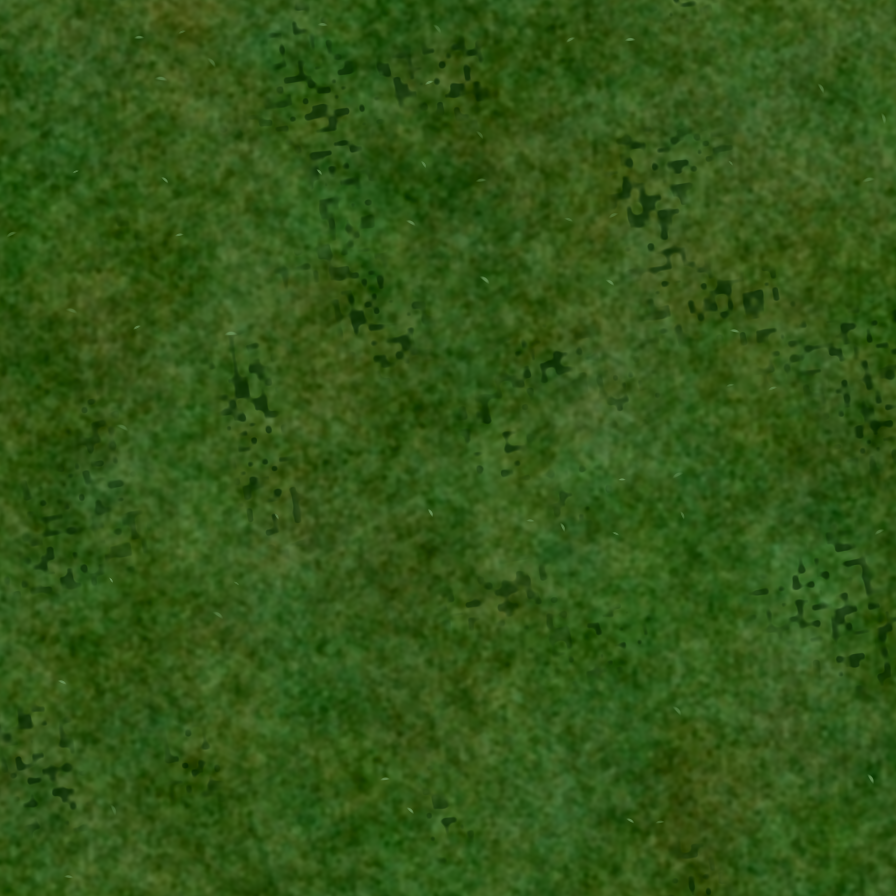
Give the GLSL for this texture, as a WebGL 1 fragment shader.

```glsl
precision highp float;
// Draws a mown lawn: fine mottled grass, olive patches, dark gaps and pale flecks.

uniform vec2 u_resolution;

// Colours
const vec3 GRASS = vec3(0.205, 0.347, 0.093);
const vec3 GAP = vec3(0.045, 0.175, 0.015);
const vec3 FLECK = vec3(0.43, 0.60, 0.37);
const vec3 OLIVE_SHIFT = vec3(0.045, -0.006, 0.006);
const vec3 COOL_SHIFT = vec3(-0.01, 0.004, 0.035);

// Features per canvas width, and strengths
const float PATCH_SCALE = 5.0;
const float PATCH_GAIN = 0.034;
const float TUFT_SCALE = 38.0;
const float TUFT_GAIN = 0.032;
const vec2 BLADE_SCALE = vec2(105.0, 185.0);
const float BLADE_GAIN = 0.055;
const float GAP_SCALE = 115.0;
const float CLUSTER_SCALE = 12.0;
const float FLECK_CELLS = 18.0;
const float FLECK_CHANCE = 0.17;
const vec2 FLECK_SIZE = vec2(0.0048, 0.0017); // half length, half width

float hash(vec2 p) {
  vec3 q = fract(p.xyx * 0.1031);
  q += dot(q, q.yzx + 33.33);
  return fract((q.x + q.y) * q.z);
}

vec2 rotate(vec2 p, float angle) {
  float c = cos(angle), s = sin(angle);
  return vec2(c * p.x - s * p.y, s * p.x + c * p.y);
}

// Smooth value noise from -1 to 1
float noise(vec2 p) {
  vec2 cell = floor(p);
  vec2 f = fract(p);
  f = f * f * (3.0 - 2.0 * f);
  float low = mix(hash(cell), hash(cell + vec2(1.0, 0.0)), f.x);
  float high = mix(hash(cell + vec2(0.0, 1.0)), hash(cell + 1.0), f.x);
  return 2.0 * mix(low, high, f.y) - 1.0;
}

// Noise at a given scale, turned and shifted by its seed to hide the grid
float layer(vec2 uv, float scale, float seed) {
  return noise(rotate(uv, seed * 1.7) * scale + 300.0 + seed * 37.0);
}

// Short strokes in several directions, summed
float blades(vec2 uv) {
  float sum = 0.0;
  for (int i = 0; i < 3; i++) {
    float k = float(i);
    sum += noise(rotate(uv, 0.5 + k * 1.05) * BLADE_SCALE + 400.0 + k * 53.0);
  }
  return sum * 0.65;
}

// Sparse pale leaf tips, at most one in each cell
float flecks(vec2 uv) {
  vec2 cell = floor(uv * FLECK_CELLS) + 50.0;
  vec2 jitter = vec2(hash(cell + 11.3), hash(cell + 27.9));
  vec2 d = fract(uv * FLECK_CELLS) - mix(vec2(0.2), vec2(0.8), jitter);
  float angle = mix(-0.5, 1.3, hash(cell + 71.7));
  d = rotate(d / FLECK_CELLS, angle);
  d.y += 25.0 * d.x * d.x;
  float size = mix(0.6, 1.2, hash(cell + 5.1));
  float shape = 1.0 - smoothstep(0.4, 1.4, length(d / (FLECK_SIZE * size)));
  float strength = mix(0.35, 0.95, hash(cell + 93.4));
  return shape * strength * step(hash(cell), FLECK_CHANCE);
}

void main() {
  vec2 uv = gl_FragCoord.xy / u_resolution;

  // Brightness from broad patches down to single blades
  float shade = PATCH_GAIN * layer(uv, PATCH_SCALE, 1.0);
  shade += PATCH_GAIN * layer(uv, PATCH_SCALE * 2.7, 2.0);
  shade += TUFT_GAIN * layer(uv, TUFT_SCALE, 3.0);
  shade += TUFT_GAIN * layer(uv, TUFT_SCALE * 2.1, 4.0);
  shade += BLADE_GAIN * blades(uv);
  vec3 color = GRASS + shade;

  // Olive and bluish tints
  float olive = 0.6 * layer(uv, PATCH_SCALE * 1.4, 5.0)
    + 0.5 * layer(uv, TUFT_SCALE * 0.6, 6.0)
    + 0.5 * layer(uv, TUFT_SCALE * 2.4, 7.0);
  float cool = 0.6 * layer(uv, CLUSTER_SCALE, 8.0)
    + 0.6 * layer(uv, TUFT_SCALE * 2.0, 9.0);
  color += OLIVE_SHIFT * olive + COOL_SHIFT * cool;

  // Dark gaps gathered in loose clusters
  float cluster = smoothstep(0.2, 0.75, layer(uv, CLUSTER_SCALE, 10.0));
  float gap = smoothstep(0.15, 0.7, layer(uv, GAP_SCALE, 11.0));
  color = mix(color, GAP + 0.3 * shade, 0.8 * gap * cluster);

  color = mix(color, FLECK, flecks(uv));
  gl_FragColor = vec4(clamp(color, 0.0, 1.0), 1.0);
}
```
